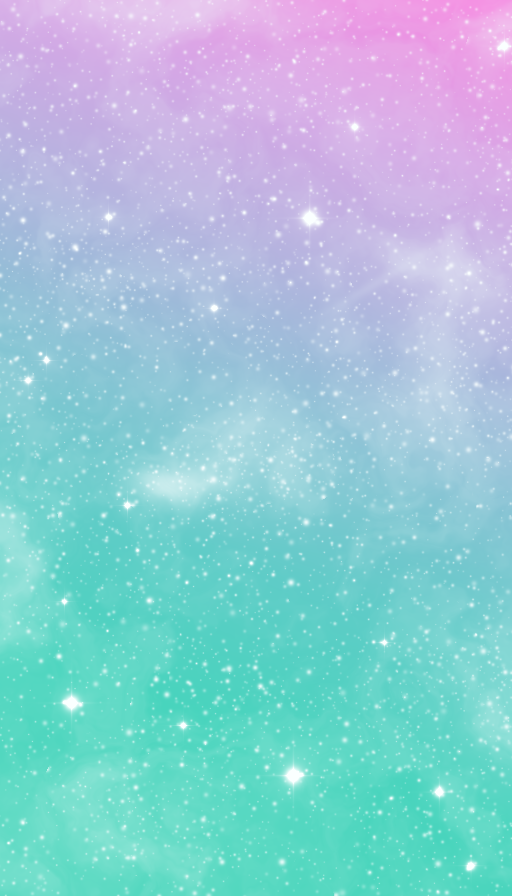
A Shadertoy shader for this background:

```glsl
// Pastel nebula: a tilted mint-to-pink gradient under ragged white mist,
// hashed grids of small stars, and a few bright stars with cross flares.
// Positions are in canvas widths, with the origin at the lower left.

const float TILT = 0.20;          // rise of the gradient across the width
const float STOP_GAP = 0.18;      // distance between gradient stops
const float BASE_HAZE = 0.16;     // thin veil over everything
const float RAGGEDNESS = 0.12;    // how far noise bends the mist
const float STAR_DENSITY = 0.30;
const int STAR_LAYERS = 5;
const vec3 MIST_COLOR = vec3(0.93, 0.98, 0.98);
const vec3 STAR_COLOR = vec3(0.98, 1.0, 1.0);

const vec3 SKY[7] = vec3[7](
    vec3(0.30, 0.84, 0.74), vec3(0.28, 0.83, 0.74), vec3(0.37, 0.80, 0.78),
    vec3(0.53, 0.76, 0.83), vec3(0.70, 0.70, 0.87), vec3(0.84, 0.65, 0.90),
    vec3(0.96, 0.53, 0.88));

// Mist patches: centre xy, radius zw
const int PATCHES = 11;
const vec4 PATCH[11] = vec4[11](
    vec4(0.34, 0.81, 0.05, 0.03), vec4(0.47, 0.89, 0.14, 0.075),
    vec4(0.87, 1.22, 0.16, 0.07), vec4(0.81, 1.00, 0.10, 0.14),
    vec4(0.00, 0.62, 0.07, 0.18), vec4(0.32, 1.74, 0.24, 0.06),
    vec4(1.00, 1.66, 0.08, 0.08), vec4(0.17, 0.14, 0.30, 0.12),
    vec4(1.00, 0.40, 0.10, 0.18), vec4(0.50, 0.80, 0.20, 0.06),
    vec4(0.40, 0.82, 0.09, 0.03));
const float PATCH_GAIN[11] = float[11](
    0.85, 0.48, 0.42, 0.32, 0.42, 0.48, 0.40, 0.28, 0.32, 0.16, 0.35);

// Bright stars: centre xy, size z
const int BRIGHT_STARS = 15;
const vec3 BRIGHT[15] = vec3[15](
    vec3(0.605, 1.324, 0.020), vec3(0.140, 0.377, 0.019), vec3(0.573, 0.235, 0.022),
    vec3(0.418, 1.148, 0.009), vec3(0.212, 1.326, 0.009), vec3(0.858, 0.203, 0.013),
    vec3(0.693, 1.502, 0.010), vec3(0.920, 0.059, 0.011), vec3(0.358, 0.333, 0.009),
    vec3(0.091, 1.046, 0.008), vec3(0.055, 1.007, 0.009), vec3(0.249, 0.763, 0.009),
    vec3(0.126, 0.575, 0.007), vec3(0.751, 0.495, 0.007), vec3(0.985, 1.660, 0.013));

float hash(vec2 p) {
    return fract(sin(dot(p, vec2(127.1, 311.7))) * 43758.5453);
}

float noise(vec2 p) {
    vec2 i = floor(p), f = fract(p);
    f = f * f * (3.0 - 2.0 * f);
    return mix(mix(hash(i), hash(i + vec2(1, 0)), f.x),
               mix(hash(i + vec2(0, 1)), hash(i + vec2(1, 1)), f.x), f.y);
}

float fbm(vec2 p) {
    float sum = 0.0, gain = 0.5;
    for (int i = 0; i < 5; i++) {
        sum += gain * noise(p);
        p = mat2(1.6, 1.2, -1.2, 1.6) * p + 7.3;
        gain *= 0.5;
    }
    return sum;
}

float blob(vec2 p, vec2 centre, vec2 radius) {
    vec2 q = (p - centre) / radius;
    return exp(-dot(q, q));
}

vec3 skyGradient(float t) {
    vec3 color = SKY[0];
    for (int i = 1; i < 7; i++)
        color = mix(color, SKY[i], clamp(t / STOP_GAP - float(i - 1), 0.0, 1.0));
    return color;
}

float mist(vec2 p) {
    vec2 warp = vec2(fbm(p * 5.0), fbm(p * 5.0 + 31.0)) - 0.48;
    float wisps = fbm(p * 7.0 + warp * 5.0);
    float amount = BASE_HAZE * smoothstep(0.25, 0.8, wisps);
    for (int i = 0; i < PATCHES; i++) {
        vec2 bent = p + warp * min(RAGGEDNESS * 2.0, 2.0 * PATCH[i].w);
        amount += PATCH_GAIN[i] * blob(bent, PATCH[i].xy, PATCH[i].zw) * (0.35 + 1.2 * wisps);
    }
    // Thin streak rising into the right-hand cloud
    vec2 q = p - vec2(0.74, 1.20);
    q = mat2(0.85, -0.52, 0.52, 0.85) * q;
    return amount + 0.16 * blob(q, vec2(0.0), vec2(0.12, 0.010));
}

// One star at most per cell, kept clear of the cell border
float starLayer(vec2 p, float cell, float radius, float density, float seed) {
    vec2 id = floor(p / cell) + seed;
    vec2 spot = 0.25 + 0.5 * vec2(hash(id + 3.1), hash(id + 8.7));
    float size = radius * mix(0.6, 1.2, hash(id + 5.3));
    float d = length(fract(p / cell) - spot) * cell / size;
    return step(hash(id), density) * mix(0.3, 1.0, hash(id + 1.9)) * exp(-d * d);
}

float brightStar(vec2 q, float size) {
    float d = length(q) / size;
    vec2 a = abs(q) / size;
    float flare = exp(-a.x * 14.0 - a.y * 0.9) + exp(-a.y * 14.0 - a.x * 0.9);
    return 1.3 * exp(-d * d * 2.2) + 0.35 * exp(-d * 0.9) + 0.7 * flare;
}

void mainImage(out vec4 fragColor, in vec2 fragCoord) {
    vec2 uv = fragCoord / iResolution.xy;
    vec2 p = fragCoord / iResolution.x;

    vec3 color = skyGradient(uv.y + TILT * (uv.x - 0.5));
    color = mix(color, MIST_COLOR, 1.0 - exp(-1.1 * mist(p)));

    // Small stars, thicker around the clusters
    float cluster = blob(p, vec2(0.55, 0.83), vec2(0.16, 0.09))
                  + blob(p, vec2(1.0, 0.40), vec2(0.06, 0.10))
                  + 0.5 * blob(p, vec2(0.82, 1.02), vec2(0.12, 0.14));
    float density = STAR_DENSITY * (0.5 + noise(p * 5.0) + cluster);
    float light = 0.0;
    for (int i = 0; i < STAR_LAYERS; i++) {
        float k = float(i);
        float cell = 0.013 * pow(1.5, k);
        vec2 shifted = mat2(0.88, 0.47, -0.47, 0.88) * p + k * 0.37;
        light += starLayer(shifted, cell, 0.0020 + 0.0009 * k, density, k * 17.0) * (0.5 + 0.12 * k);
    }
    for (int i = 0; i < BRIGHT_STARS; i++)
        light += brightStar(p - BRIGHT[i].xy, BRIGHT[i].z);

    fragColor = vec4(mix(color, STAR_COLOR, clamp(light, 0.0, 1.0)), 1.0);
}
```
